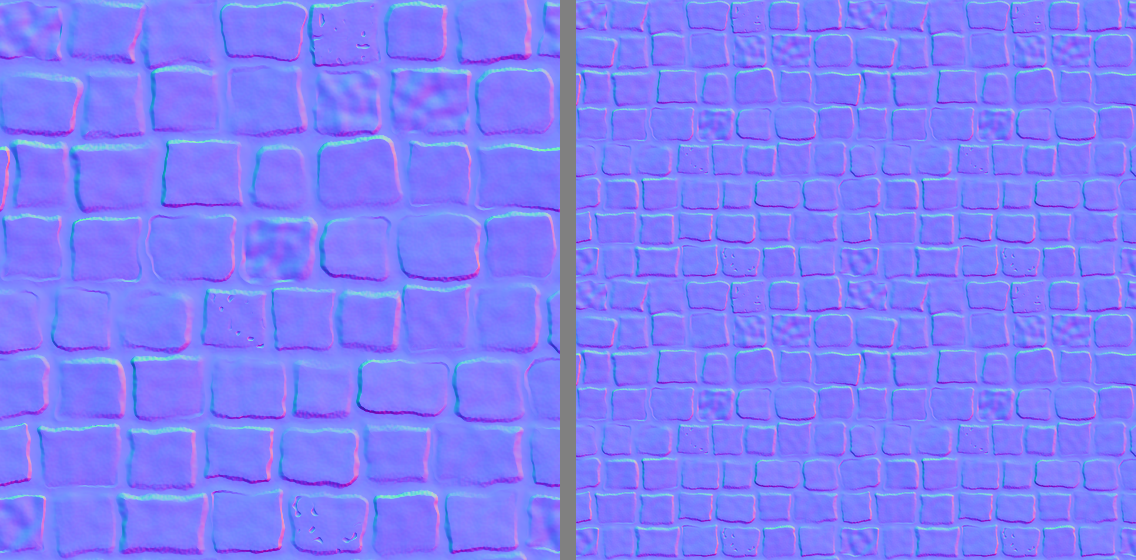
Left: one tile. Right: repeated 2 by 2.
Reproduce this texture map procedurally as a three.js fragment shader.

```glsl
// Tangent-space normal map of worn cobblestones set in eight uneven courses.
// A height field of jittered rounded boxes with bevels, tilts, lumps and pits
// is differentiated; wrapping gradient noise roughens outlines and surfaces.
#define ROWS 8.0
#define STONES 7.0
#define JOINT 0.0065
#define RAGGED 0.011
#define BEVEL 0.0042
#define RISE 0.0036
#define SHOULDER 0.0026
#define TILT 0.12
#define GRAIN 0.00013
#define JOINT_LEAN 0.055
#define TOP_LEAN -0.035
#define STEP 0.0013

varying vec2 vUv;
const float TAU = 6.2831853;

vec3 hash3(vec2 p) {
  vec3 q = fract(p.xyx * vec3(0.1031, 0.1030, 0.0973));
  q += dot(q, q.yxz + 33.33);
  return fract((q.xxy + q.yzz) * q.zyx);
}

float corner(vec2 cell, vec2 f, vec2 o, float period) {
  float a = TAU * hash3(mod(cell + o, period) + 17.0).x;
  return dot(vec2(cos(a), sin(a)), f - o);
}

// Gradient noise that wraps after a whole number of cells.
float gnoise(vec2 uv, float period) {
  vec2 p = uv * period, c = floor(p), f = p - c;
  vec2 u = f * f * f * (f * (f * 6.0 - 15.0) + 10.0);
  return mix(mix(corner(c, f, vec2(0.0), period), corner(c, f, vec2(1.0, 0.0), period), u.x),
             mix(corner(c, f, vec2(0.0, 1.0), period), corner(c, f, vec2(1.0), period), u.x), u.y);
}

float roundedBox(vec2 p, vec2 halfSize, float radius) {
  vec2 q = abs(p) - halfSize + radius;
  return length(max(q, 0.0)) + min(max(q.x, q.y), 0.0) - radius;
}

// Joint between courses, and joint between neighbours in a course.
float courseEdge(float row) {
  return (row + 0.07 * sin(TAU / ROWS * (row - 5.5))) / ROWS;
}
float stoneEdge(float col, float row, float count) {
  return (col - 0.5 + 0.26 * (hash3(vec2(mod(col, count), row) + 61.0).y - 0.5)) / count;
}

// x: height, y: coverage by stone tops.
vec2 paving(vec2 uv) {
  float broad = gnoise(uv, 17.0), lump = gnoise(uv, 27.0);
  float mid = gnoise(uv, 43.0), fine = gnoise(uv, 83.0), grain = gnoise(uv, 167.0);
  vec2 ragged = uv + RAGGED * vec2(broad, gnoise(uv + 0.37, 15.0))
              + 0.32 * RAGGED * vec2(mid, gnoise(uv + 0.61, 39.0))
              + 0.13 * RAGGED * vec2(fine, grain);
  float pit = smoothstep(0.26, 0.5, gnoise(uv, 67.0)) * smoothstep(-0.15, 0.15, broad);
  vec2 sum = vec2(0.0);
  for (float j = -1.0; j < 1.5; j++) {
    float row = floor(uv.y * ROWS) + j;
    float rowId = mod(row, ROWS);
    float count = STONES + (abs(rowId - 3.0) < 0.5 ? 1.0 : 0.0);
    float shift = 0.034 + 0.039 * sin(TAU / ROWS * (7.0 - row));
    float low = courseEdge(row), high = courseEdge(row + 1.0);
    for (float i = -1.0; i < 1.5; i++) {
      float col = floor((uv.x - shift) * count + 0.5) + i;
      vec2 id = vec2(mod(col, count), rowId);
      vec3 shape = hash3(id + 3.0), look = hash3(id + 29.0), lean = hash3(id + 83.0);
      float left = stoneEdge(col, rowId, count), right = stoneEdge(col + 1.0, rowId, count);

      // Outline: shrunken, slightly turned and tapered.
      vec2 centre = 0.5 * vec2(left + right, low + high) + vec2(shift, 0.010 * (shape.x - 0.5));
      vec2 halfSize = 0.5 * vec2(right - left, high - low) - JOINT - 0.008 * shape.yz;
      vec2 p = ragged - centre;
      p += 0.16 * (shape.z - 0.5) * vec2(-p.y, p.x);
      p.x *= 1.0 + 3.0 * (shape.y - 0.5) * p.y;
      float d = roundedBox(p, halfSize, mix(0.005, 0.024, lean.z * lean.z));

      // Profile: crisp bevel on a soft shoulder; the most worn stones lie low.
      float worn = step(0.91, look.x);
      float pitted = step(0.84, look.x) - worn;
      float bevel = BEVEL * mix(0.7, 1.7, look.y) * (1.0 + 0.8 * lump + 0.5 * mid);
      float top = smoothstep(bevel, -bevel, d);
      float rise = RISE * mix(0.2, 1.5, look.z) * (1.0 - 0.6 * worn);
      float face = rise + dot(uv - centre, lean.xy - 0.5) * TILT;
      face += mix(0.0009, 0.0062, worn) * lump + mix(0.0003, 0.0016, worn) * mid;
      face += 0.0020 * (look.y - 0.3) * broad - 0.0022 * pitted * pit;
      sum += vec2(top * face + SHOULDER * smoothstep(0.018, -0.015, d), top);
    }
  }
  sum.x += 0.0012 * broad + 0.0006 * lump + 0.00025 * mid;
  sum.x += 0.00008 * fine + GRAIN * grain * (0.3 + 0.7 * sum.y);
  return vec2(sum.x, min(sum.y, 1.0));
}

void main() {
  vec2 here = paving(vUv);
  vec2 slope = vec2(paving(vUv + vec2(STEP, 0.0)).x, paving(vUv + vec2(0.0, STEP)).x) - here.x;
  vec3 normal = vec3(-slope / STEP, 1.0);
  normal.y += mix(JOINT_LEAN, TOP_LEAN, here.y);
  gl_FragColor = vec4(0.5 + 0.5 * normalize(normal), 1.0);
}
```
